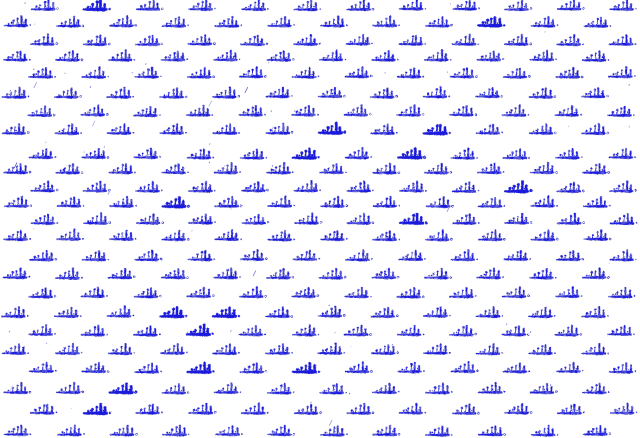
This pattern is drawn by a Shadertoy shader. Its source:

```glsl
// Staggered rows of small blue stamped motifs on white: a flat base stroke
// carrying five upright stems with round heads, and a dot trailing at the right.
// Row heights are uneven; hash and noise give each print its own ragged ink.

const vec2 CANVAS = vec2(768.0, 525.0);   // working units across and down
const float PERIOD = 63.2;                // distance between motifs in a row
const float COLUMNS = 12.0;
const int ROWS = 24;
const vec3 INK = vec3(0.10, 0.10, 0.87);

// Base line of each row, measured down from the top edge
const float BASELINE[ROWS] = float[ROWS](
    12.5, 32.5, 54.5, 73.5, 93.5, 117.5, 139.5, 161.0,
    190.5, 208.5, 230.5, 248.5, 269.0, 288.5, 312.5, 334.5,
    357.0, 380.5, 402.5, 425.0, 447.0, 472.0, 496.5, 522.5);

float hash(vec2 p) {
    vec3 q = fract(vec3(p.xyx) * 0.1031);
    q += dot(q, q.yzx + 33.33);
    return fract((q.x + q.y) * q.z);
}

float noise(vec2 p) {
    vec2 i = floor(p), f = fract(p);
    f = f * f * (3.0 - 2.0 * f);
    return mix(mix(hash(i), hash(i + vec2(1, 0)), f.x),
               mix(hash(i + vec2(0, 1)), hash(i + vec2(1, 1)), f.x), f.y);
}

float segment(vec2 p, vec2 a, vec2 b) {
    vec2 pa = p - a, ba = b - a;
    return length(pa - ba * clamp(dot(pa, ba) / dot(ba, ba), 0.0, 1.0));
}

float coverage(float d, float soft) {
    return 1.0 - smoothstep(-soft, soft, d);
}

// Signed distance to one motif; p starts at its lower left corner, y up
float motif(vec2 p, vec2 id) {
    // Base stroke, thin at the left and heavier under the tall stems
    float weight = mix(0.8, 1.35, smoothstep(0.0, 9.0, p.x))
                 + 0.5 * smoothstep(13.0, 19.0, p.x) * (1.0 - smoothstep(25.0, 28.0, p.x));
    float d = segment(p, vec2(1.0, 1.5), vec2(28.0, 1.5)) - weight;

    // Stems: heights climb to the fourth, then drop
    for (int k = 0; k < 5; k++) {
        float fk = float(k);
        float vary = hash(id * 7.0 + fk * 13.7) - 0.5;
        float bold = step(2.5, fk);
        float height = (k == 4 ? 8.3 : 4.3 + 2.6 * fk) + 1.8 * vary;
        vec2 foot = vec2(5.6 + 5.2 * fk + vary, 1.5);
        vec2 head = vec2(foot.x + 0.8 * (1.0 - bold), height);
        d = min(d, segment(p, foot, head) - mix(0.55, 1.15, bold));
        d = min(d, length(p - head) - mix(1.25, 1.0, bold) - 0.5 * vary);
    }

    // Low crumbs between the stems
    for (int k = 0; k < 3; k++) {
        float r = hash(id * 3.0 + float(k) * 5.3);
        vec2 crumb = vec2(8.0 + 7.5 * float(k) + 2.0 * r, 3.2 + 2.0 * r);
        d = min(d, length(p - crumb) - 0.4 - 0.7 * r);
    }

    // Trailing dot, sometimes open like a small ring
    float dotDist = length(p - vec2(32.0, 1.5 + hash(id + 4.0)));
    float ring = abs(dotDist - 1.0) - 0.35;
    return min(d, hash(id + 9.0) > 0.6 ? ring : dotDist - 0.85);
}

// Ink amount of the row with the given index
float rowInk(vec2 p, int row, float soft) {
    float y = p.y - (CANVAS.y - BASELINE[row]);
    if (y < -4.0 || y > 17.0) return 0.0;
    float fr = float(row);
    float start = 3.4 + 1.6 * cos(fr * 0.542) + 31.6 * float(1 - row % 2);
    float x = p.x - start + 10.0;
    float column = floor(x / PERIOD);
    if (column < 0.0 || column >= COLUMNS) return 0.0;

    vec2 id = vec2(column, fr) + 1.0;
    vec2 jitter = vec2(hash(id), hash(id + 31.0)) - 0.5;
    vec2 local = vec2(x - column * PERIOD - 10.0, y) + jitter * vec2(1.2, 0.8);
    float ragged = 0.8 * (noise(p * 0.7) - 0.5);
    float heavy = 0.45 * step(0.95, hash(id + 57.0));
    float mottle = mix(0.68, 1.12, noise(p * 0.45 + 80.0));
    return coverage(motif(local, id) + ragged - heavy, soft) * min(mottle + heavy, 1.0);
}

// Sparse stray flecks, most of them pale, some drawn out into scratches
float flecks(vec2 p, float soft) {
    vec2 cell = floor(p / 24.0);
    float pick = hash(cell + 120.0);
    vec2 at = 24.0 * (cell + 0.2 + 0.6 * vec2(hash(cell + 7.0), hash(cell + 19.0)));
    vec2 reach = vec2(0.8, 1.6) * (pick > 0.985 ? 1.8 : 0.2);
    float d = segment(p, at - reach, at + reach) - 0.35;
    return step(0.91, pick) * coverage(d, soft) * mix(0.25, 0.9, hash(cell + 43.0));
}

void mainImage(out vec4 fragColor, in vec2 fragCoord) {
    vec2 p = fragCoord / iResolution.xy * CANVAS;
    float soft = max(1.0, 0.6 * CANVAS.y / iResolution.y);

    float ink = flecks(p, soft);
    for (int row = 0; row < ROWS; row++) ink = max(ink, rowInk(p, row, soft));

    // Thin ink keeps its blue while red and green fade
    vec3 amount = vec3(ink, ink, smoothstep(0.0, 0.4, ink));
    fragColor = vec4(mix(vec3(1.0), INK, amount), 1.0);
}
```
